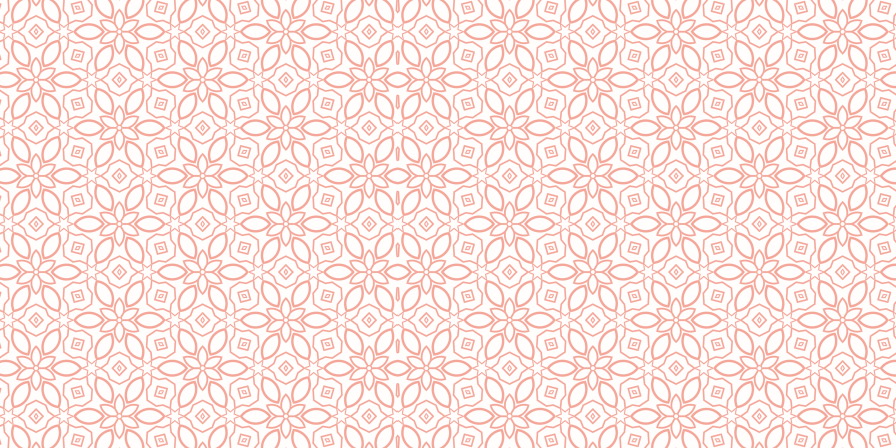
Give the GLSL for this pattern, as a Shadertoy shader.

```glsl
// Coral line-art lattice of six-petal flowers, eyed boxes and small stars, with one mirror seam.

const float SPACING = 0.2146;                // flower to flower, in canvas heights
const vec2 FLOWER_ORIGIN = vec2(0.8240, 0.8219);
const float SEAM_X = 0.8878;                 // mirror line, in canvas heights
const float SECTOR = 1.04719755;             // sixty degrees
const vec3 PAPER = vec3(1.0, 0.995, 0.993);
const vec3 CORAL = vec3(0.955, 0.65, 0.595);

// Offset from the nearest centre of a hexagonal lattice with unit spacing
vec2 hexCell(vec2 p) {
    vec2 size = vec2(sqrt(3.0), 1.0);
    vec2 a = mod(p + 0.5 * size, size) - 0.5 * size;
    vec2 b = mod(p, size) - 0.5 * size;
    return dot(a, a) < dot(b, b) ? a : b;
}

// Sixfold mirror symmetry: folds the plane into a thirty-degree wedge
vec2 foldSix(vec2 p) {
    float angle = abs(mod(atan(p.y, p.x) + 0.5 * SECTOR, SECTOR) - 0.5 * SECTOR);
    return length(p) * vec2(cos(angle), sin(angle));
}

float segment(vec2 p, vec2 a, vec2 b) {
    vec2 ab = b - a;
    return length(p - a - ab * clamp(dot(p - a, ab) / dot(ab, ab), 0.0, 1.0));
}

// Signed distance to a pointed leaf lying along x
float leaf(vec2 p, float halfLength, float halfWidth) {
    float radius = (halfLength * halfLength + halfWidth * halfWidth) / (2.0 * halfWidth);
    return length(vec2(p.x, abs(p.y) + radius - halfWidth)) - radius;
}

float stroke(float d, float width, float blur) {
    return 1.0 - smoothstep(-blur, blur, abs(d) - 0.5 * width);
}

// Large outer petals, inner petals that share their base edges, and a central ring
float flower(vec2 p, float blur) {
    float outer = leaf(p - vec2(0.316, 0.0), 0.150, 0.076);
    vec2 axis = vec2(cos(0.5 * SECTOR), sin(0.5 * SECTOR));
    vec2 q = vec2(dot(p, axis), dot(p, vec2(-axis.y, axis.x)));
    float inner = max(leaf(q - vec2(0.113, 0.0), 0.113, 0.049), -p.y);
    float ringRadius = 0.027;
    float innerInk = stroke(inner, 0.019, blur) * smoothstep(-blur, blur, length(p) - ringRadius);
    float ink = max(stroke(outer, 0.025, blur), innerInk);
    return max(ink, stroke(length(p) - ringRadius, 0.014, blur));
}

// Shouldered box around two nested diamonds; x runs toward a star, y toward a flower
float eyedBox(vec2 p, float blur) {
    p = abs(p);
    vec2 peak = vec2(0.0, 0.165);
    vec2 shoulder = vec2(0.100, 0.115);
    vec2 waist = vec2(0.126, 0.048);
    vec2 tip = vec2(0.192, 0.0);
    float box = min(segment(p, peak, shoulder),
                min(segment(p, shoulder, waist), segment(p, waist, tip)));
    float diamond = segment(p, vec2(0.072, 0.0), vec2(0.0, 0.074));
    float pupil = segment(p, vec2(0.018, 0.0), vec2(0.0, 0.028));
    float ink = max(stroke(box, 0.017, blur), stroke(diamond, 0.017, blur));
    return max(ink, stroke(pupil, 0.012, blur));
}

// Thin six-pointed outline
float star(vec2 p, float blur) {
    vec2 q = foldSix(p);
    return stroke(segment(q, vec2(0.098, 0.0), vec2(0.040, 0.023)), 0.012, blur);
}

void mainImage(out vec4 fragColor, in vec2 fragCoord) {
    vec2 uv = fragCoord / iResolution.y;
    float blur = 0.72 / (iResolution.y * SPACING);

    // Mirror at the seam, then reduce to one wedge of one flower cell
    uv.x = SEAM_X - abs(uv.x - SEAM_X);
    vec2 p = foldSix(hexCell((uv - FLOWER_ORIGIN) / SPACING));

    // Box axes at the midpoint between neighbouring flowers
    vec2 fromMiddle = p - vec2(0.25 * sqrt(3.0), 0.25);
    vec2 toStar = vec2(0.5, -0.5 * sqrt(3.0));
    vec2 toFlower = vec2(-0.5 * sqrt(3.0), -0.5);
    vec2 boxPoint = vec2(dot(fromMiddle, toStar), dot(fromMiddle, toFlower));

    float ink = flower(p, blur);
    ink = max(ink, eyedBox(boxPoint, blur));
    ink = max(ink, star(p - vec2(1.0 / sqrt(3.0), 0.0), blur));
    fragColor = vec4(mix(PAPER, CORAL, ink), 1.0);
}
```
